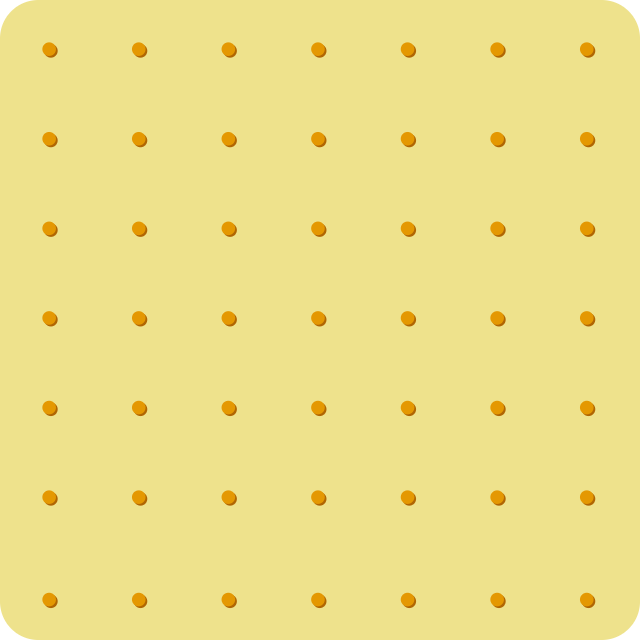
A Shadertoy shader for this pattern:

```glsl
// Draws a rounded pale yellow board with a 7 by 7 grid of amber pegs and their hard shadows.

const vec3 MARGIN_COLOR = vec3(1.0);
const vec3 BOARD_COLOR  = vec3(0.933, 0.886, 0.549);
const vec3 PEG_COLOR    = vec3(0.894, 0.596, 0.008);
const vec3 SHADOW_COLOR = vec3(0.69, 0.40, 0.01);

const float LAST_INDEX    = 6.0;    // seven pegs per side, counted from zero
const float PITCH         = 0.14;
const float FIRST_PEG     = 0.0768;
const float LAST_ROW_DROP = 0.02;   // extra gap above the bottom row
const float PEG_RADIUS    = 0.0106;
const float SHADOW_SHIFT  = 0.0027;
const float CORNER_RADIUS = 0.06;

float circleDistance(vec2 p, float radius) {
    return length(p) - radius;
}

float roundedBoxDistance(vec2 p, vec2 halfSize, float radius) {
    vec2 q = abs(p) - halfSize + radius;
    return length(max(q, 0.0)) + min(max(q.x, q.y), 0.0) - radius;
}

// Coverage of a shape, smoothed over one pixel
float coverage(float dist, float pixel) {
    return clamp(0.5 - dist / pixel, 0.0, 1.0);
}

// Center of the peg nearest to p, with y running downward
vec2 nearestPeg(vec2 p) {
    vec2 index = clamp(floor((p - FIRST_PEG) / PITCH + 0.5), 0.0, LAST_INDEX);
    float drop = LAST_ROW_DROP * step(LAST_INDEX, index.y);
    return FIRST_PEG + PITCH * index + vec2(0.0, drop);
}

void mainImage(out vec4 fragColor, in vec2 fragCoord) {
    float pixel = 1.0 / min(iResolution.x, iResolution.y);
    vec2 centered = (fragCoord - 0.5 * iResolution.xy) * pixel;
    vec2 p = vec2(0.5 + centered.x, 0.5 - centered.y);

    // Board
    float board = roundedBoxDistance(centered, vec2(0.5), CORNER_RADIUS);
    vec3 color = mix(MARGIN_COLOR, BOARD_COLOR, coverage(board, pixel));

    // Shadow to the lower right, then the peg over it
    vec2 local = p - nearestPeg(p);
    float shadow = circleDistance(local - SHADOW_SHIFT, PEG_RADIUS);
    float peg = circleDistance(local, PEG_RADIUS);
    color = mix(color, SHADOW_COLOR, coverage(shadow, pixel));
    color = mix(color, PEG_COLOR, coverage(peg, pixel));

    fragColor = vec4(color, 1.0);
}
```
